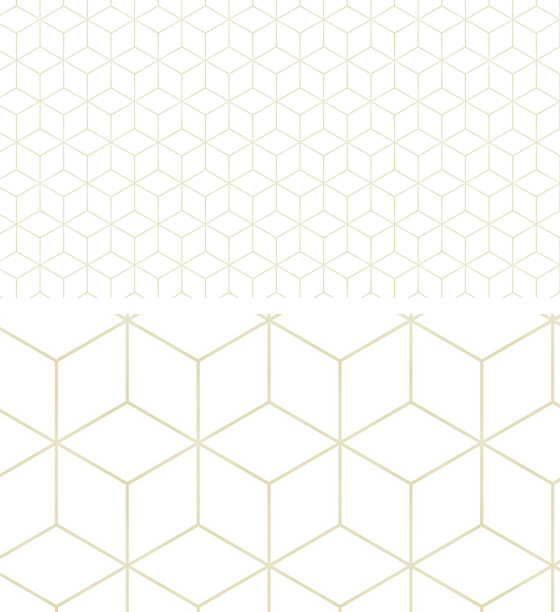
Top, the full canvas; bottom, a detail of the centre.
A Shadertoy shader for this pattern:

```glsl
const vec3 PAPER = vec3(1.0);
const vec3 GOLD = vec3(0.895, 0.875, 0.76);
const vec2 STAR_ANCHOR = vec2(0.3669, 0.278); // one star, in canvas widths
const float STAR_SPACING = 0.0844;            // about 11.85 stars across
const float LINE_HALF_WIDTH = 0.011;          // in star spacings
const float HALO_RADIUS = 0.046;
const float HALO_STRENGTH = 0.05;

float hash21(vec2 p) {
    vec3 q = fract(p.xyx * 0.1031);
    q += dot(q, q.yzx + 33.33);
    return fract((q.x + q.y) * q.z);
}

float valueNoise(vec2 p) {
    vec2 cell = floor(p);
    vec2 f = fract(p);
    f = f * f * (3.0 - 2.0 * f);
    float low = mix(hash21(cell), hash21(cell + vec2(1.0, 0.0)), f.x);
    float high = mix(hash21(cell + vec2(0.0, 1.0)), hash21(cell + 1.0), f.x);
    return mix(low, high, f.y);
}

// Offset from the nearest star of a triangular lattice with unit spacing
vec2 hexCell(vec2 p) {
    vec2 period = vec2(1.0, sqrt(3.0));
    vec2 a = mod(p, period) - 0.5 * period;
    vec2 b = mod(p - 0.5 * period, period) - 0.5 * period;
    return dot(a, a) < dot(b, b) ? a : b;
}

// Distance to the six spokes that join a star to its cell corners
float spokeDistance(vec2 q) {
    vec2 m = abs(q);
    float slanted = abs(dot(m, vec2(-0.5, 0.5 * sqrt(3.0))));
    return min(m.x, slanted);
}

float lineInk(float dist, float halfWidth, float pixel) {
    float core = clamp((halfWidth - dist) / pixel + 0.5, 0.0, 1.0);
    core *= min(1.0, 2.0 * halfWidth / pixel);
    float halo = exp(-dist * dist / (HALO_RADIUS * HALO_RADIUS));
    return core + HALO_STRENGTH * halo;
}

// Foil is paler at the stars and slightly uneven along the lines
float foilStrength(vec2 p, vec2 q) {
    float along = clamp(length(q) * sqrt(3.0), 0.0, 1.0);
    float wear = valueNoise(p * 6.0 + 200.0);
    return mix(0.86, 1.1, along) * mix(0.88, 1.12, wear);
}

void mainImage(out vec4 fragColor, in vec2 fragCoord) {
    vec2 p = (fragCoord / iResolution.x - STAR_ANCHOR) / STAR_SPACING;
    float pixel = 1.0 / (iResolution.x * STAR_SPACING);

    vec2 q = hexCell(p);
    float ink = lineInk(spokeDistance(q), LINE_HALF_WIDTH, pixel);
    vec3 color = mix(PAPER, GOLD, ink * foilStrength(p, q));

    fragColor = vec4(color, 1.0);
}
```
